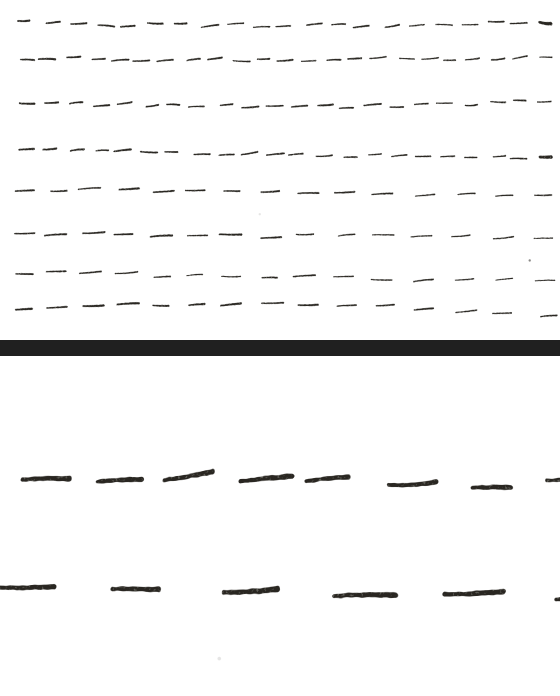
Top, the full canvas; bottom, a detail of the centre.
This pattern is drawn by a Shadertoy shader. Its source:

```glsl
// Eight hand-inked rows of short dashes on white paper, tight above and wider below.
// Each row follows a sagging baseline; hashes vary the position, tilt, bow and
// weight of every dash, and gradient noise roughens the edges and dries the ink.

vec4 hash4(vec2 cell) {
    vec4 seed = vec4(dot(cell, vec2(127.1, 311.7)), dot(cell, vec2(269.5, 183.3)),
                     dot(cell, vec2(419.2, 371.9)), dot(cell, vec2(73.7, 157.3)));
    return fract(sin(seed) * 43758.5);
}

vec2 gradientAt(vec2 cell) {
    return hash4(cell).xy * 2.0 - 1.0;
}

float gradientNoise(vec2 p) {
    vec2 i = floor(p), f = fract(p);
    vec2 w = f * f * f * (f * (f * 6.0 - 15.0) + 10.0);
    float a = dot(gradientAt(i), f);
    float b = dot(gradientAt(i + vec2(1, 0)), f - vec2(1, 0));
    float c = dot(gradientAt(i + vec2(0, 1)), f - vec2(0, 1));
    float d = dot(gradientAt(i + vec2(1, 1)), f - vec2(1, 1));
    return mix(mix(a, b, w.x), mix(c, d, w.x), w.y);
}

// Baseline through the row's left, middle and right heights
float baseline(vec3 heights, float u) {
    float sag = heights.y - 0.5 * (heights.x + heights.z);
    return mix(heights.x, heights.z, u) + 4.0 * u * (1.0 - u) * sag;
}

// Signed distance to a slightly tilted, bowed stroke with a heavier right end
float strokeDistance(vec2 q, float halfLength, float radius, float tilt, float bow) {
    float along = clamp(q.x / halfLength, -1.0, 1.0);
    q.y -= tilt * q.x + bow * (along * along - 0.4);
    float overshoot = max(abs(q.x) - halfLength, 0.0);
    return length(vec2(overshoot, q.y)) - radius * (1.0 + 0.14 * along);
}

void mainImage(out vec4 fragColor, in vec2 fragCoord) {
    float pixel = 1.0 / iResolution.y;
    vec2 p = fragCoord * pixel;
    float span = iResolution.x * pixel - 0.116;

    // Left, middle and right height of each row, then its number of dashes
    vec4 rows[8] = vec4[8](
        vec4(0.934, 0.925, 0.935, 21), vec4(0.828, 0.824, 0.829, 23),
        vec4(0.700, 0.686, 0.702, 22), vec4(0.561, 0.545, 0.536, 22),
        vec4(0.444, 0.434, 0.423, 15), vec4(0.316, 0.306, 0.304, 15),
        vec4(0.199, 0.185, 0.176, 15), vec4(0.090, 0.105, 0.073, 15));

    float rough = gradientNoise(p * vec2(150.0, 210.0));
    float grain = gradientNoise(p * 390.0 + 17.0);
    float dist = 1.0;

    for (int r = 0; r < 8; r++) {
        vec4 row = rows[r];
        float here = clamp((p.x - 0.075) / span, 0.0, 1.0);
        if (abs(p.y - baseline(row.xyz, here)) > 0.035) continue;
        bool lower = r > 3;

        for (float i = 0.0; i < row.w; i++) {
            vec4 h = hash4(vec2(i + 3.0, float(r) * 7.0 + 1.0));
            vec4 k = hash4(vec2(i + 41.0, float(r) * 5.0 + 9.0));
            float u = i / (row.w - 1.0);
            float spread = lower ? mix(u, u * u, 0.125) : u;
            vec2 center = vec2(0.075 + span * spread, baseline(row.xyz, u));
            center += (h.xy - 0.5) * vec2(0.018, 0.011);

            float halfLength = (lower ? 0.0275 : 0.0212) * mix(0.78, 1.18, h.z);
            float radius = mix(0.0021, 0.0030, h.w) * (1.0 - 0.22 * u);
            if (r == 6) radius *= 0.86;
            if (r == 7) radius *= 1.12;
            float tilt = 0.05 + (k.x + k.y - 1.0) * (lower ? 0.09 : 0.15);
            float bow = (k.z - 0.5) * 0.0025;

            // Blotted final dash on two of the upper rows
            if ((r == 0 || r == 3) && u == 1.0) {
                halfLength = 0.016;
                radius = 0.0045;
                tilt = r == 0 ? -0.12 : 0.0;
            }
            dist = min(dist, strokeDistance(p - center, halfLength, radius, tilt, bow));
        }
    }

    // Ink coverage with ragged edges, paler where the pen ran dry
    dist += rough * 0.0012;
    float ink = 1.0 - smoothstep(-0.75 * pixel, 0.75 * pixel, dist);
    float dryness = smoothstep(0.05, 0.55, grain);
    vec3 inkColor = mix(vec3(0.16, 0.15, 0.13), vec3(0.51, 0.51, 0.48), 0.6 * dryness);

    // Two stray specks
    float darkSpeck = 1.0 - smoothstep(0.0, 1.5 * pixel, length(p - vec2(1.558, 0.234)) - 0.001);
    float paleSpeck = 1.0 - smoothstep(0.0, 1.5 * pixel, length(p - vec2(0.764, 0.370)) - 0.001);
    ink = max(ink, max(0.6 * darkSpeck, 0.12 * paleSpeck));

    fragColor = vec4(mix(vec3(1.0), inkColor, ink), 1.0);
}
```
